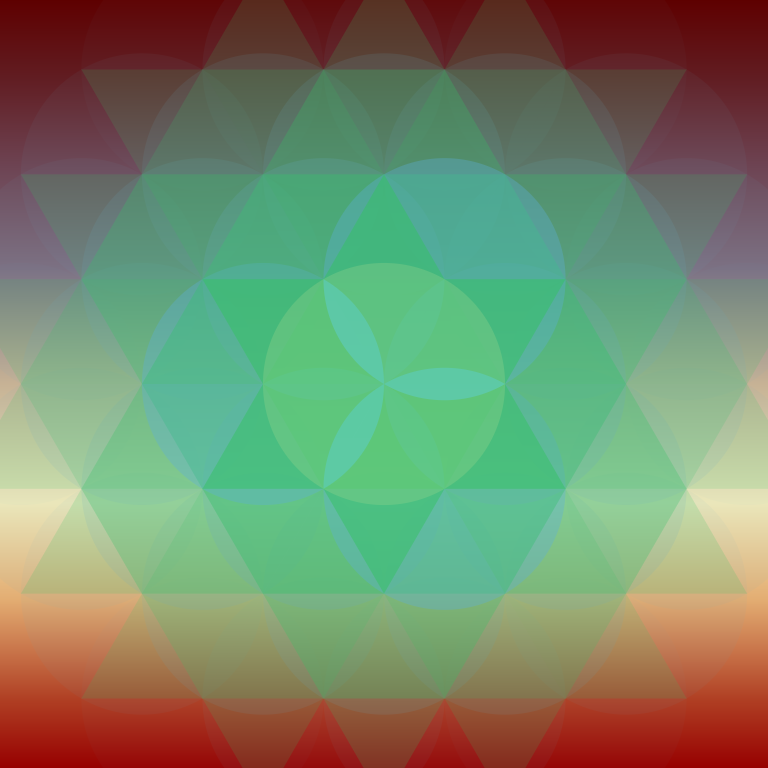
Give the GLSL for this background, as a WebGL 2 fragment shader.

```glsl
#version 300 es
precision highp float;

uniform vec2 u_resolution;
out vec4 outColor;

// Lattice: spacing equals the circle radius
const float SPACING = 0.1576;
const int RINGS = 3;
const float ROW = 0.8660254;

// Layer opacities
const float STAR_ALPHA = 0.5;
const float STAR_FALLOFF = 0.6;
const float STAR_REACH = 2.1;
const float DISC_ALPHA = 0.27;
const float DISC_FALLOFF = 0.08;
const float ACCENT_ALPHA = 0.15;
const float BRIGHT_PETAL = 0.4;
const float FAINT_PETAL = 0.1;

// Layer colours
const vec3 STAR_GREEN = vec3(0.20, 0.76, 0.38);
const vec3 DISC_BLUE = vec3(0.40, 0.66, 0.75);
const vec3 ACCENT_BLUE = vec3(0.36, 0.68, 0.86);
const vec3 CORE_LIME = vec3(0.65, 0.85, 0.55);
const vec3 PETAL_CYAN = vec3(0.36, 0.82, 0.85);

// Sky stops from bottom to top: colour and height
const int STOPS = 9;
const vec4 SKY[STOPS] = vec4[STOPS](
    vec4(0.59, 0.00, 0.00, 0.00),
    vec4(0.69, 0.25, 0.14, 0.09),
    vec4(0.89, 0.68, 0.45, 0.22),
    vec4(0.95, 0.92, 0.73, 0.345),
    vec4(0.79, 0.70, 0.58, 0.50),
    vec4(0.49, 0.43, 0.50, 0.65),
    vec4(0.43, 0.27, 0.33, 0.78),
    vec4(0.38, 0.11, 0.13, 0.90),
    vec4(0.37, 0.00, 0.00, 1.00));

vec3 skyGradient(float height) {
    vec3 color = SKY[0].rgb;
    for (int i = 1; i < STOPS; i++) {
        float t = (height - SKY[i - 1].w) / (SKY[i].w - SKY[i - 1].w);
        color = mix(color, SKY[i].rgb, clamp(t, 0.0, 1.0));
    }
    return color;
}

float triangleDistance(vec2 p) {
    return max(abs(p.x) * ROW + p.y * 0.5, -p.y) - ROW;
}

// Union of an upward and a downward triangle
float hexagramDistance(vec2 p) {
    return min(triangleDistance(p), triangleDistance(vec2(p.x, -p.y)));
}

float coverage(float dist, float pixel) {
    return clamp(0.5 - dist / pixel, 0.0, 1.0);
}

void main() {
    float side = min(u_resolution.x, u_resolution.y);
    vec2 p = (gl_FragCoord.xy - 0.5 * u_resolution) / (side * SPACING);
    float pixel = 1.0 / (side * SPACING);
    vec3 color = skyGradient(gl_FragCoord.y / u_resolution.y);
    float accentCount = 0.0;
    float plainCount = 0.0;

    // Hexagonal rings, painted from the outside in
    for (int ring = RINGS; ring >= 0; ring--) {
        for (int row = -ring; row <= ring; row++) {
            for (int col = -ring; col <= ring; col++) {
                int hexDistance = max(max(abs(col), abs(row)), abs(col + row));
                if (hexDistance != ring) continue;

                vec2 center = vec2(float(col) + 0.5 * float(row), float(row) * ROW);
                float reach = length(center);
                float disc = coverage(length(p - center) - 1.0, pixel);
                float star = coverage(hexagramDistance(p - center), pixel);

                // Alternate discs of the inner ring are stronger
                bool accent = ring == 1 && (col - row + 3) % 3 == 2;
                if (accent) accentCount += disc;
                else if (ring == 1) plainCount += disc;

                float starAlpha = STAR_ALPHA * exp(-STAR_FALLOFF * reach);
                starAlpha *= step(reach, STAR_REACH);
                float discAlpha = DISC_ALPHA - DISC_FALLOFF * reach;
                discAlpha += accent ? ACCENT_ALPHA : 0.0;
                vec3 discColor = accent ? ACCENT_BLUE : DISC_BLUE;
                if (ring == 0) discColor = CORE_LIME;

                color = mix(color, STAR_GREEN, star * starAlpha);
                color = mix(color, discColor, disc * discAlpha);
            }
        }
    }

    // Petals where two discs of the inner ring overlap
    color = mix(color, PETAL_CYAN, BRIGHT_PETAL * clamp(accentCount - 1.0, 0.0, 1.0));
    color = mix(color, PETAL_CYAN, FAINT_PETAL * clamp(plainCount - 1.0, 0.0, 1.0));
    outColor = vec4(color, 1.0);
}
```
